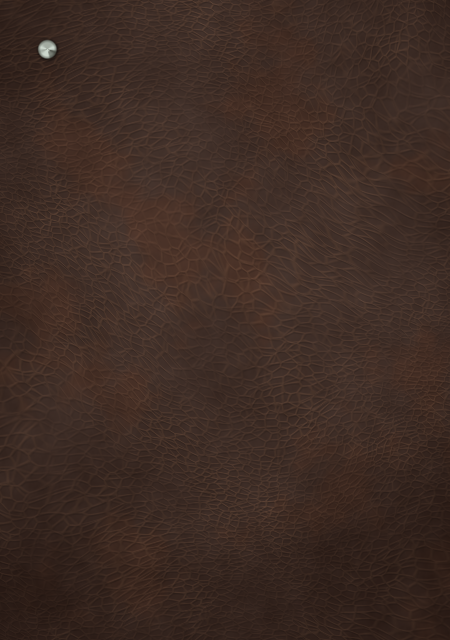
Reproduce this texture procedurally as a WebGL 1 fragment shader.

```glsl
precision highp float;
// Worn dark brown leather with a warped creased grain, rusty patches and one small metal stud.

uniform vec2 u_resolution;

const vec3 DARK_HIDE = vec3(0.145, 0.090, 0.070);
const vec3 PALE_HIDE = vec3(0.280, 0.212, 0.185);
const vec3 RUST = vec3(0.310, 0.195, 0.145);
const vec3 CREASE_TAN = vec3(0.390, 0.275, 0.205);
const vec3 STUD_PALE = vec3(0.80, 0.84, 0.80);
const vec3 STUD_DARK = vec3(0.22, 0.23, 0.20);

const vec2 FINE_GRAIN = vec2(56.0, 88.0);    // cells per canvas height
const vec2 COARSE_GRAIN = vec2(22.0, 42.0);
const float FINE_CREASE = 0.42;
const float COARSE_CREASE = 0.30;
const float RELIEF = 0.17;
const vec2 LIGHT_STEP = vec2(-0.0009, 0.0024);
const vec2 STUD_CENTRE = vec2(0.074, 0.923);
const float STUD_RADIUS = 0.0145;

vec2 hash2(vec2 cell) {
  vec2 k = vec2(dot(cell, vec2(127.1, 311.7)), dot(cell, vec2(269.5, 183.3)));
  return fract(sin(k) * 43758.55);
}

// Soft blotches, roughly -1 to 1
float layeredSines(vec2 p) {
  float sum = 0.0;
  float gain = 0.5;
  for (int i = 0; i < 5; i++) {
    sum += gain * sin(p.x + 1.5 * sin(p.y * 0.7)) * cos(p.y + 1.2 * sin(p.x * 0.6));
    p = mat2(0.8, 0.6, -0.6, 0.8) * p * 1.85 + 1.7;
    gain *= 0.65;
  }
  return sum;
}

// Cellular noise: gap between the two nearest points, zero on cell borders
float cellBorder(vec2 p) {
  vec2 cell = floor(p);
  vec2 local = fract(p);
  float nearest = 8.0;
  float second = 8.0;
  for (int y = -1; y <= 1; y++) {
    for (int x = -1; x <= 1; x++) {
      vec2 neighbour = vec2(float(x), float(y));
      float d = length(neighbour + 0.08 + 0.84 * hash2(cell + neighbour) - local);
      second = min(second, max(nearest, d));
      nearest = min(nearest, d);
    }
  }
  return second - nearest;
}

// Bends the grain so that its direction drifts across the hide
vec2 warpGrain(vec2 p) {
  vec2 bend = vec2(sin(p.y * 9.0 + 2.0 * sin(p.x * 5.0)),
                   sin(p.x * 5.0 - p.y * 6.5 + 2.2) + 0.5 * sin(p.x * 13.0 + p.y * 9.0));
  vec2 ripple = vec2(sin(p.y * 61.0 + p.x * 23.0), sin(p.x * 53.0 - p.y * 31.0));
  return p + 0.040 * bend + 0.0035 * ripple + vec2(0.0, 0.12 * p.x);
}

// x: fine crease, y: coarse crease
vec2 creases(vec2 p) {
  vec2 q = warpGrain(p);
  float fine = 1.0 - smoothstep(0.0, 0.30, cellBorder(q * FINE_GRAIN));
  float coarse = 1.0 - smoothstep(0.0, 0.14, cellBorder(q * COARSE_GRAIN + 7.3));
  return vec2(fine, coarse);
}

vec3 leather(vec2 p, vec2 uv) {
  // Broad light: brightest above the middle, dim at the sides and foot
  vec2 fromCentre = (uv - vec2(0.50, 0.60)) * vec2(1.15, 1.0);
  float tone = 0.83 - 0.90 * dot(fromCentre, fromCentre);
  tone -= 0.16 * (1.0 - smoothstep(0.0, 0.45, uv.y));

  float blotch = layeredSines(p * 9.0 + 3.0);
  tone += 0.22 * blotch + 0.10 * layeredSines(p * 75.0);
  vec3 color = mix(DARK_HIDE, PALE_HIDE, clamp(tone, 0.0, 1.15));

  // Rubbed rusty patches
  float rub = smoothstep(0.10, 0.65, layeredSines(p * 11.0 + vec2(8.0, 2.0)));
  color = mix(color, RUST * (0.55 + 0.55 * tone), 0.55 * rub);

  // Pale creases, uneven in strength, with a shaded side
  vec2 line = creases(p);
  vec2 lit = creases(p + LIGHT_STEP);
  float wear = clamp(0.65 + 0.6 * layeredSines(p * 17.0 + 5.0), 0.15, 1.2);
  float crease = wear * max(FINE_CREASE * line.x, COARSE_CREASE * line.y);
  color = mix(color, CREASE_TAN * (0.50 + 0.55 * tone), crease);
  float slope = dot(line - lit, vec2(0.7, 0.4));
  return color * (1.0 + RELIEF * slope * (0.5 + 0.5 * wear));
}

// Domed metal stud with a few reflecting facets
vec3 studColor(vec2 d) {
  float angle = atan(d.y, d.x);
  float facets = 0.5 + 0.5 * sin(angle * 3.0 + 1.5 * sin(angle * 2.0));
  float wedge = smoothstep(0.75, 0.95, cos(angle + 0.75)) * smoothstep(0.1, 0.4, length(d));
  float shine = 0.72 + 0.28 * facets - 0.55 * wedge;
  shine *= 1.0 - 0.5 * smoothstep(0.65, 1.0, length(d));
  return mix(STUD_DARK, STUD_PALE, shine);
}

void main() {
  vec2 uv = gl_FragCoord.xy / u_resolution;
  vec2 p = gl_FragCoord.xy / u_resolution.y;
  vec3 color = leather(p, uv);

  vec2 d = (p - STUD_CENTRE) / STUD_RADIUS;
  float soft = 1.0 / (u_resolution.y * STUD_RADIUS);
  float shadow = 1.0 - smoothstep(0.9, 1.35, length(d - vec2(0.06, -0.08)));
  color *= 1.0 - 0.5 * shadow;
  color = mix(color, studColor(d), 1.0 - smoothstep(1.0 - soft, 1.0 + soft, length(d)));

  gl_FragColor = vec4(color, 1.0);
}
```
